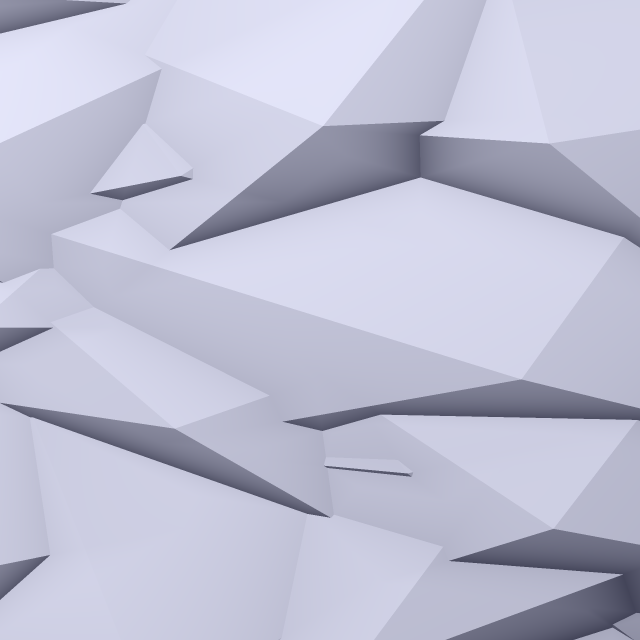
Reproduce this background procedurally as a Shadertoy shader.

```glsl
// Pale lilac relief of long, sharp-edged wedges, lit from the upper left.
// Scattered four-sided pyramids are merged by taking the highest one; the
// winning face gives the shade, and nearby creases darken its underside.

const int   SOLIDS       = 14;                    // pyramids in the relief
const int   AA           = 3;                     // samples per pixel side
const float SEED         = 3.0;
const float MARGIN       = 0.15;                  // scatter beyond the canvas
const float TILT         = 0.55;                  // largest rotation, radians
const float HEIGHT_RANGE = 0.10;
const vec2  UPPER_SLOPE  = vec2(0.30, 0.48);      // min and max steepness
const vec2  LOWER_SLOPE  = vec2(0.85, 1.50);
const vec2  END_SLOPE    = vec2(0.20, 0.42);
const float END_SKEW     = 0.22;
const vec3  LIGHT        = vec3(-0.31, 0.62, 0.72);
const float TONE_DARK    = 0.57;
const float TONE_SPAN    = 0.32;
const vec2  CREASE_DEPTH = vec2(0.07, 0.42);      // on lit and shaded faces
const float CREASE_WIDTH = 0.045;
const vec2  FALLOFF      = vec2(-0.05, 0.08);     // broad light gradient
const vec3  TINT         = vec3(-0.005, 0.0, 0.08);

float hash(float n) {
    return fract(sin(n * 127.1 + SEED * 311.7) * 43758.55);
}

float pick(vec2 range, float n) {
    return mix(range.x, range.y, hash(n));
}

// Keep the steepest face at a point: xy is its slope, z its drop.
vec3 steeper(vec3 face, vec2 slope, vec2 q) {
    float drop = dot(slope, q);
    return drop > face.z ? vec3(slope, drop) : face;
}

// One pyramid: xy is the slope of the visible face, z the height.
vec3 pyramid(vec2 p, float id) {
    float n = id * 11.0;
    vec2 centre = fract(vec2(0.7549, 0.5698) * id + 0.5);
    centre += 0.12 * (vec2(hash(n), hash(n + 1.0)) - 0.5);
    centre = centre * (1.0 + 2.0 * MARGIN) - MARGIN;

    float angle = TILT * (2.0 * hash(n + 2.0) - 1.0);
    float c = cos(angle), s = sin(angle);
    mat2 turn = mat2(c, s, -s, c);
    vec2 q = (p - centre) * turn;

    float skewA = END_SKEW * (2.0 * hash(n + 3.0) - 1.0);
    float skewB = END_SKEW * (2.0 * hash(n + 4.0) - 1.0);
    vec3 face = vec3(0.0, 0.0, -1e3);
    face = steeper(face, vec2(0.5 * skewB, pick(UPPER_SLOPE, n + 5.0)), q);
    face = steeper(face, vec2(skewA, -pick(LOWER_SLOPE, n + 6.0)), q);
    face = steeper(face, vec2(-pick(END_SLOPE, n + 7.0), skewA), q);
    face = steeper(face, vec2(pick(END_SLOPE, n + 8.0), skewB), q);
    return vec3(turn * face.xy, HEIGHT_RANGE * hash(n + 9.0) - face.z);
}

vec3 relief(vec2 p) {
    // Highest face, and how far it stands above the runner-up
    vec3 top = vec3(0.0, 0.0, -1e3);
    float second = -1e3;
    for (int i = 0; i < SOLIDS; i++) {
        vec3 face = pyramid(p, float(i) + 1.0);
        second = max(second, min(face.z, top.z));
        if (face.z > top.z) top = face;
    }

    // Face shading with soft occlusion toward the creases
    vec3 normal = normalize(vec3(top.xy, 1.0));
    float lit = dot(normal, normalize(LIGHT));
    float shaded = 1.0 - smoothstep(0.05, 0.6, lit);
    float crease = exp(-(top.z - second) / CREASE_WIDTH);
    float tone = TONE_DARK + TONE_SPAN * lit + dot(FALLOFF, p - 0.5);
    tone *= 1.0 - mix(CREASE_DEPTH.x, CREASE_DEPTH.y, shaded) * crease;
    return tone + TINT;
}

void mainImage(out vec4 fragColor, in vec2 fragCoord) {
    vec3 sum = vec3(0.0);
    for (int y = 0; y < AA; y++) {
        for (int x = 0; x < AA; x++) {
            vec2 offset = (vec2(x, y) + 0.5) / float(AA) - 0.5;
            sum += relief((fragCoord + offset) / iResolution.y);
        }
    }
    fragColor = vec4(clamp(sum / float(AA * AA), 0.0, 1.0), 1.0);
}
```
